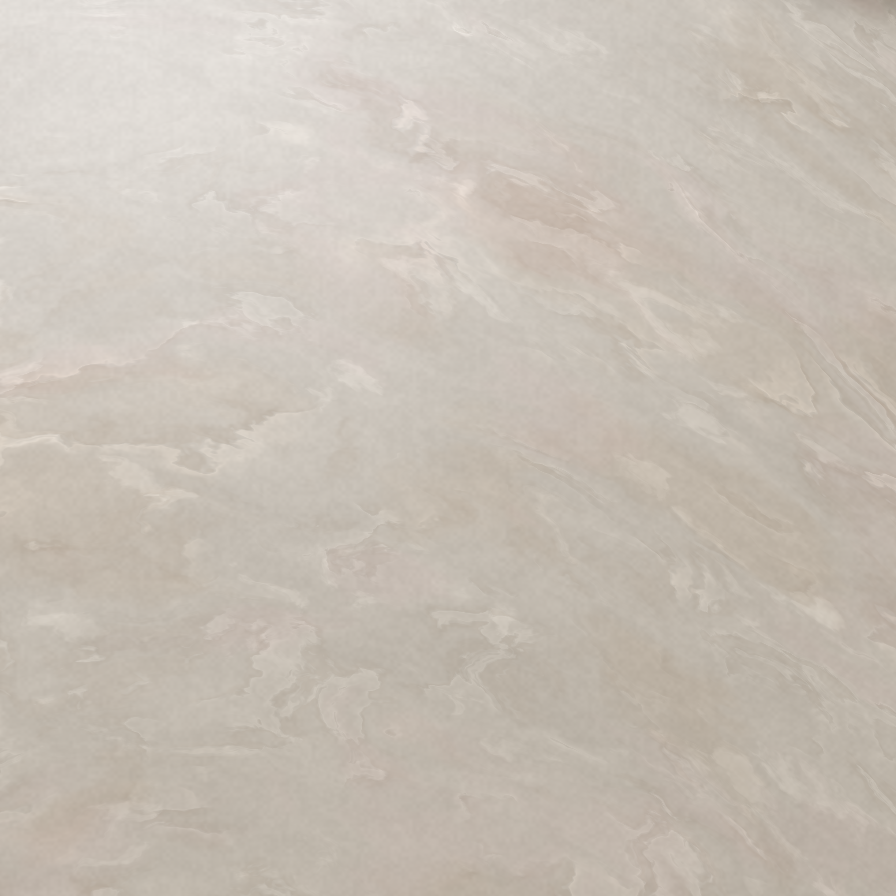
This texture is drawn by a Shadertoy shader. Its source:

```glsl
// Polished cream marble seen at a slant under soft light from the upper left.
// Warped fractal noise is stretched along arching beds; its contour lines
// become short ragged lips and faint veins over beige and pink clouds.

float hash(vec2 p) {
    return fract(sin(dot(p, vec2(127.1, 311.7))) * 43758.5453);
}

float noise(vec2 p) {
    vec2 cell = floor(p), f = fract(p);
    f = f * f * (3.0 - 2.0 * f);
    return mix(mix(hash(cell), hash(cell + vec2(1, 0)), f.x),
               mix(hash(cell + vec2(0, 1)), hash(cell + vec2(1, 1)), f.x), f.y);
}

float fbm(vec2 p) {
    float sum = 0.0, amplitude = 0.5;
    for (int i = 0; i < 6; i++) {
        sum += amplitude * noise(p);
        p = mat2(1.6, 1.2, -1.2, 1.6) * p + 7.3;
        amplitude *= 0.53;
    }
    return sum;
}

// Bedding coordinates: arched on the left, falling to the right, finer far away
vec2 bedding(vec2 uv) {
    float arch = uv.y + 0.42 * (uv.x - 0.2) * (uv.x - 0.2) + 0.08 * uv.x;
    return vec2(uv.x * 4.6 - uv.y, arch * (7.0 + 2.2 * arch));
}

// x: pale lip after each contour, y: soft shadow just before it
vec2 contourEdge(float height) {
    float s = fract(height);
    float lip = smoothstep(0.0, 0.07, s) * exp(-6.0 * s) * (1.0 - smoothstep(0.6, 1.0, s));
    float shadow = smoothstep(0.65, 0.94, s) * (1.0 - smoothstep(0.94, 1.0, s));
    return vec2(lip, shadow);
}

void mainImage(out vec4 fragColor, in vec2 fragCoord) {
    vec2 uv = fragCoord / iResolution.xy;
    vec2 bed = bedding(uv);
    vec2 warp = vec2(fbm(bed + 3.1), fbm(bed + vec2(11.7, 5.2))) - 0.5;
    vec2 p = bed + 1.3 * warp;

    // Soft light pooled at the upper left
    float reach = length((uv - vec2(0.13, 1.05)) * vec2(0.85, 1.0));
    float glow = 0.75 * exp(-3.6 * reach * reach) + 0.25 * exp(-1.2 * reach * reach);
    vec3 color = mix(vec3(0.724, 0.692, 0.645), vec3(0.885, 0.869, 0.850), glow);

    // Broad clouds: beige, pink and cool grey
    float cloud = fbm(p * 0.8 + 20.0) - 0.5;
    float beige = smoothstep(0.52, 0.74, fbm(p * 0.9 + 41.0));
    float pink = smoothstep(0.52, 0.74, fbm(p * 1.2 + 63.0));
    color += 0.035 * cloud;
    color -= beige * vec3(0.008, 0.018, 0.028);
    color += pink * vec3(0.009, -0.003, 0.002);

    // Ragged edges, broken into short patches of two sizes
    float patches = smoothstep(0.50, 0.66, fbm(bed * vec2(1.0, 0.9) + 87.0));
    float minorPatches = smoothstep(0.46, 0.64, fbm(bed * 1.4 + 97.0));
    vec2 edge = contourEdge(fbm(p * 0.85 + 5.0) * 4.0);
    vec2 minorEdge = contourEdge(fbm(p * 1.7 + 31.0) * 3.0);
    color += vec3(0.078, 0.071, 0.065) * edge.x * (0.06 + 0.94 * patches);
    color -= vec3(0.020, 0.027, 0.033) * edge.y * (0.10 + 0.90 * patches);
    color += 0.052 * minorEdge.x * minorPatches;
    color -= vec3(0.015, 0.020, 0.024) * minorEdge.y * minorPatches;

    // Small milky flecks and fine streaks along the beds
    float fleck = smoothstep(0.66, 0.80, fbm(p * 2.6 + 120.0));
    color += 0.045 * fleck;
    color += 0.042 * (fbm(p * vec2(3.0, 4.5) + 150.0) - 0.5);

    // Dim far corner and faint surface grain at two sizes
    float corner = smoothstep(0.0, 0.08, uv.y - 1.0 + 0.35 * (uv.x - 0.82));
    color -= 0.14 * corner;
    color += 0.022 * (noise(uv * 240.0) - 0.5) + 0.014 * (noise(uv * 120.0 + 9.0) - 0.5);

    fragColor = vec4(clamp(color, 0.0, 1.0), 1.0);
}
```
